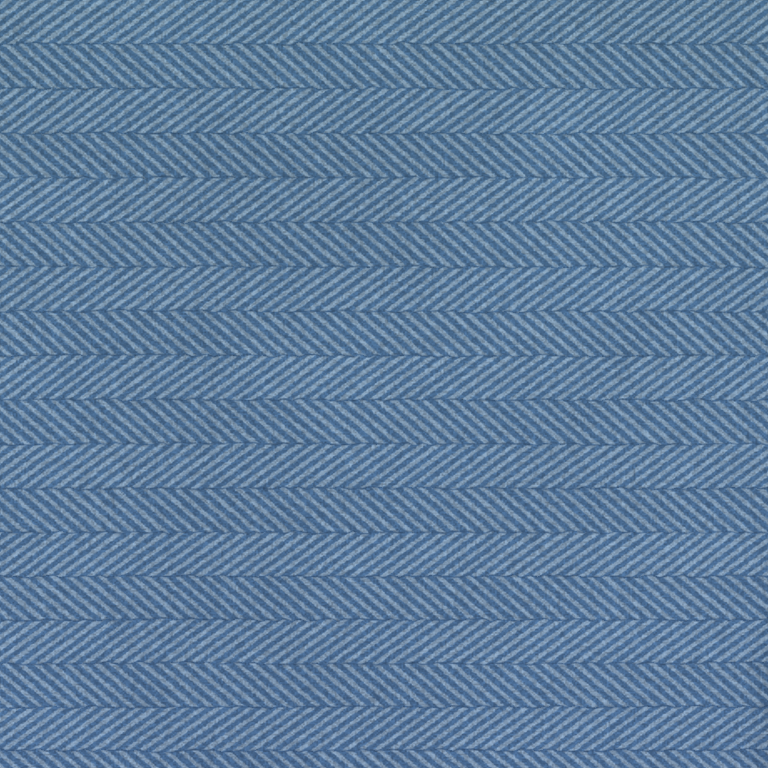
Write a Shadertoy shader that draws this texture.

```glsl
// Blue herringbone cloth: horizontal bands of slanted pale stripes that flip direction at dark seams.
#define BANDS 17.37        // bands over the canvas height
#define BAND_SHIFT 0.407   // height of the lowest seam, in bands
#define STRIPES 50.0       // stripes over the canvas width
#define SLOPE_UP 0.72      // rise over run of the rising stripes
#define SLOPE_DOWN 0.86    // rise over run of the falling stripes
#define STRIPE_HALF 0.225  // half width of a pale stripe, in periods
#define SEAM_HALF 0.018    // half width of a seam, in bands
#define THREADS 460.0      // threads over the canvas width
#define GRAIN 0.23         // strength of the thread grain
#define GROUND_COLOR vec3(0.280, 0.413, 0.556)
#define STRIPE_COLOR vec3(0.492, 0.592, 0.684)
#define SEAM_COLOR vec3(0.225, 0.345, 0.480)

float hash(vec2 p) {
    vec3 q = fract(vec3(p.xyx) * 0.1031);
    q += dot(q, q.yzx + 33.33);
    return fract((q.x + q.y) * q.z);
}

// Smooth value noise in 0..1
float noise(vec2 p) {
    vec2 cell = floor(p), f = fract(p);
    f = f * f * (3.0 - 2.0 * f);
    float low = mix(hash(cell), hash(cell + vec2(1.0, 0.0)), f.x);
    float high = mix(hash(cell + vec2(0.0, 1.0)), hash(cell + vec2(1.0, 1.0)), f.x);
    return mix(low, high, f.y);
}

void mainImage(out vec4 fragColor, in vec2 fragCoord) {
    vec2 uv = fragCoord / iResolution.xy;
    float pixel = 1.0 / min(iResolution.x, iResolution.y);

    // Bands are slightly taller near the top; their seams are finely notched
    float bow = 0.32 * uv.y * (1.0 - uv.y);
    float drift = 0.03 * (noise(uv * vec2(5.0, 7.0)) - 0.5);
    float notch = 0.06 * (noise(vec2(uv.x * STRIPES * 2.0, floor(uv.y * BANDS * 2.0))) - 0.5);
    float bandY = uv.y * BANDS - BAND_SHIFT + bow + drift;
    float band = floor(bandY + notch);
    float seamHeight = bandY + notch - band;
    bool rising = mod(band, 2.0) < 0.5;

    // Straight slanted stripes, each band with its own offset
    float run = rising ? 1.0 / SLOPE_UP : -1.0 / SLOPE_DOWN;
    float warp = 0.3 * noise(vec2(uv.x * 6.0, band * 3.7 + 20.0));
    float phase = STRIPES * (uv.x - run * (bandY - band) / BANDS)
                + hash(vec2(band + 40.0, 7.0)) + warp;
    float fray = 0.14 * (noise(uv * THREADS * 0.8 + 50.0) - 0.5);
    float widthChange = 0.05 * (hash(vec2(floor(phase) + 90.0, band + 30.0)) - 0.5);
    float halfWidth = STRIPE_HALF + fray + widthChange + (rising ? 0.008 : -0.008);
    float stripeBlur = 0.08 + 0.8 * STRIPES * pixel;
    float stripe = 1.0 - smoothstep(halfWidth - stripeBlur, halfWidth + stripeBlur,
                                    abs(fract(phase) - 0.5));

    // Dark seam, broken where the yarn floats over it
    float seamBlur = 0.015 + 0.5 * BANDS * pixel;
    float seam = 1.0 - smoothstep(SEAM_HALF - seamBlur, SEAM_HALF + seamBlur,
                                  min(seamHeight, 1.0 - seamHeight));
    seam *= 0.55 + 0.45 * noise(vec2(uv.x * STRIPES * 1.5, band + 12.0));

    vec3 color = mix(GROUND_COLOR, STRIPE_COLOR, stripe);
    color = mix(color, SEAM_COLOR, seam * 0.85);

    // Thread grain and broad, soft shading
    float grain = noise(uv * THREADS) + 0.6 * noise(uv * THREADS * vec2(0.6, 1.1) + 70.0) - 0.8;
    float mottle = noise(uv * 4.0 + 5.0) + 0.5 * noise(uv * 11.0 + 9.0) - 0.75;
    color *= 1.0 + GRAIN * grain + 0.055 * mottle + (rising ? 0.01 : -0.01);

    // Greyer towards the top, bluer towards the bottom
    color += mix(vec3(0.002, -0.006, 0.006), vec3(0.002, 0.006, -0.006), uv.y);
    color *= 1.0 - 0.12 * smoothstep(0.96, 1.02, uv.x) * smoothstep(0.4, 0.0, uv.y);

    fragColor = vec4(clamp(color, 0.0, 1.0), 1.0);
}
```
